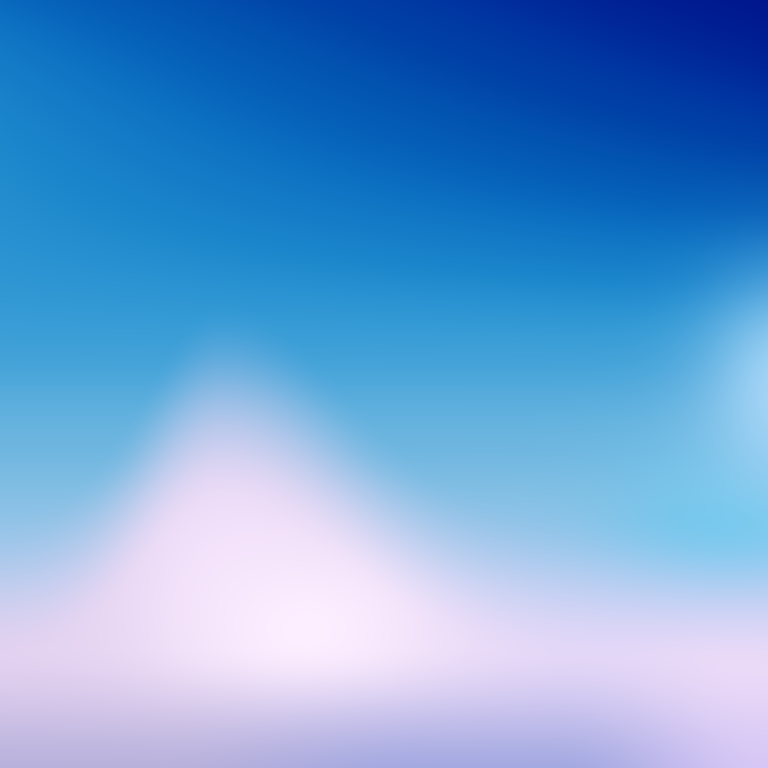
Reproduce this background procedurally as a three.js fragment shader.

```glsl
// A soft mesh gradient: a deep blue sky that pales downward into a rosy haze.
// A tilted colour ramp forms the sky; gaussian glows light the right side,
// and a curved, feathered haze with a shaded foot covers the lower part.

varying vec2 vUv;

// Sky ramp, from the top down
const vec3 NAVY     = vec3(0.00, 0.08, 0.55);
const vec3 ROYAL    = vec3(0.00, 0.19, 0.62);
const vec3 COBALT   = vec3(0.00, 0.29, 0.67);
const vec3 AZURE    = vec3(0.03, 0.42, 0.75);
const vec3 CERULEAN = vec3(0.14, 0.57, 0.82);
const vec3 SKY      = vec3(0.35, 0.68, 0.865);
const vec3 MIST     = vec3(0.52, 0.75, 0.89);
const vec3 PALE     = vec3(0.65, 0.79, 0.93);
const float RAMP_SOFTNESS = 0.12;

// Tilt: the ramp is advanced on the left and held back on the right
const float TILT_LEFT  = 0.25;
const float TILT_SLOPE = 0.40;
const float TILT_DEPTH = 0.50;

// Glows at the right: centre and radius
const vec3 CYAN      = vec3(0.43, 0.78, 0.93);
const vec2 CYAN_POS  = vec2(0.96, 0.31);
const vec2 CYAN_SIZE = vec2(0.17, 0.11);
const vec3 ICE       = vec3(0.66, 0.84, 0.97);
const vec2 ICE_POS   = vec2(1.03, 0.49);
const vec2 ICE_SIZE  = vec2(0.11, 0.14);

// Haze: colours and shape of its upper edge
const vec3 ROSE       = vec3(0.89, 0.82, 0.94);
const vec3 LILAC      = vec3(0.89, 0.84, 0.97);
const vec3 BLUSH      = vec3(0.99, 0.93, 1.00);
const vec2 BLUSH_POS  = vec2(0.40, 0.18);
const vec2 BLUSH_SIZE = vec2(0.20, 0.14);
const vec3 PINK       = vec3(0.93, 0.86, 0.97);
const vec2 PINK_POS   = vec2(0.96, 0.10);
const vec2 PINK_SIZE  = vec2(0.13, 0.08);
const float HAZE_TOP    = 0.23;
const float PEAK_X      = 0.29;
const float PEAK_HEIGHT = 0.24;
const float PEAK_LEFT   = 0.14;
const float PEAK_RIGHT  = 0.22;

// Shade along the foot
const vec3 FOOT_LEFT  = vec3(0.70, 0.68, 0.85);
const vec3 FOOT_MID   = vec3(0.61, 0.64, 0.87);
const vec3 FOOT_RIGHT = vec3(0.83, 0.77, 0.96);

float glow(vec2 p, vec2 centre, vec2 size) {
  vec2 q = (p - centre) / size;
  return exp(-dot(q, q));
}

vec3 rampStep(vec3 colour, vec3 next, float middle, float t) {
  float k = smoothstep(middle - RAMP_SOFTNESS, middle + RAMP_SOFTNESS, t);
  return mix(colour, next, k);
}

vec3 skyRamp(float t) {
  vec3 c = rampStep(NAVY, ROYAL, -0.065, t);
  c = rampStep(c, COBALT, 0.065, t);
  c = rampStep(c, AZURE, 0.195, t);
  c = rampStep(c, CERULEAN, 0.325, t);
  c = rampStep(c, SKY, 0.455, t);
  c = rampStep(c, MIST, 0.585, t);
  return rampStep(c, PALE, 0.70, t);
}

vec3 hazeColour(vec2 p) {
  vec3 c = mix(ROSE, LILAC, smoothstep(0.3, 0.8, p.x));
  c = mix(c, PINK, glow(p, vec2(PEAK_X, 0.29), vec2(0.12, 0.13)));
  c = mix(c, BLUSH, glow(p, BLUSH_POS, BLUSH_SIZE));
  return mix(c, PINK, glow(p, PINK_POS, PINK_SIZE));
}

void main() {
  vec2 p = vUv;
  float depth = 1.0 - p.y;

  // Sky, with the tilt fading out toward the middle
  float tilt = (TILT_LEFT - TILT_SLOPE * p.x)
             * (1.0 - smoothstep(0.0, TILT_DEPTH, depth));
  vec3 colour = skyRamp(depth + tilt);

  // Side glows
  colour = mix(colour, CYAN, 0.9 * glow(p, CYAN_POS, CYAN_SIZE));
  colour = mix(colour, ICE, glow(p, ICE_POS, ICE_SIZE));

  // Haze under a lopsided hill
  float offset = p.x - PEAK_X;
  float hill = offset / (offset < 0.0 ? PEAK_LEFT : PEAK_RIGHT);
  float peak = exp(-hill * hill);
  float edge = HAZE_TOP + PEAK_HEIGHT * peak;
  float feather = mix(0.10, 0.14, peak);
  float cover = 1.0 - smoothstep(edge - feather, edge + feather, p.y);
  colour = mix(colour, hazeColour(p), cover);

  // Shaded foot
  vec3 foot = mix(FOOT_LEFT, FOOT_MID, smoothstep(0.2, 0.55, p.x));
  foot = mix(foot, FOOT_RIGHT, smoothstep(0.72, 1.0, p.x));
  colour = mix(colour, foot, smoothstep(0.84, 1.04, depth));

  gl_FragColor = vec4(colour, 1.0);
}
```
